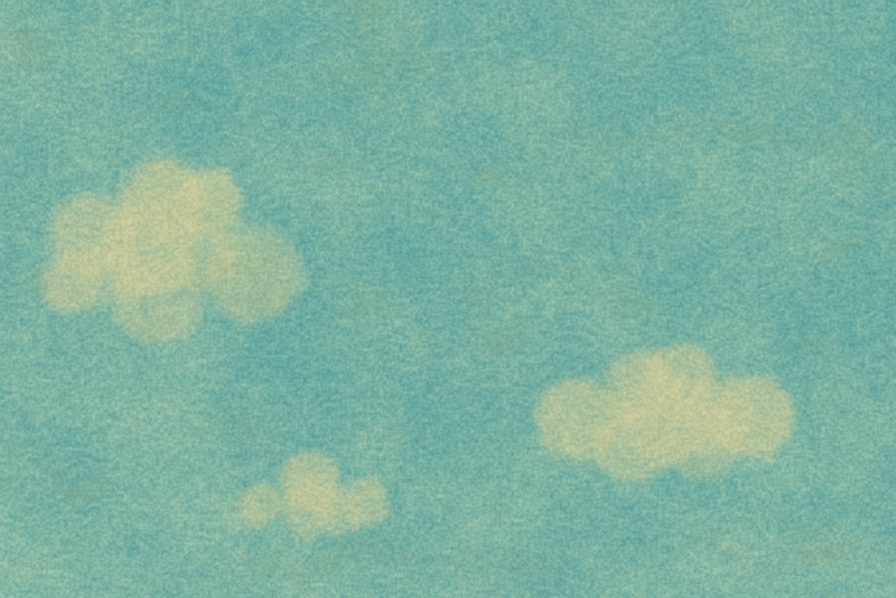
Reproduce this background procedurally as a WebGL 1 fragment shader.

```glsl
precision highp float;
// Three cream clouds on a teal, paper-textured sky. Each cloud is a union of
// translucent puffs built from jittered discs; gradient noise roughens their
// edges and supplies the sky mottling, short fibres and fine paper grain.
uniform vec2 u_resolution;

#define TEAL vec3(0.355, 0.645, 0.630)
#define PALE vec3(0.600, 0.752, 0.645)
#define OLIVE vec3(0.480, 0.650, 0.550)
#define CREAM vec3(0.810, 0.795, 0.595)
#define MOTTLE 0.55
#define FIBRE 0.30
#define GRAIN 0.075
#define EDGE_WOBBLE 0.012
#define EDGE_SOFT 0.010

// Unit gradient pointing in a random direction
vec2 gradient(vec2 cell) {
  vec3 h = fract(cell.xyx * vec3(0.1031, 0.1030, 0.0973));
  h += dot(h, h.yzx + 33.33);
  float angle = 6.2832 * fract((h.x + h.y) * h.z);
  return vec2(cos(angle), sin(angle));
}

float noise(vec2 p) {
  vec2 i = floor(p), f = p - i;
  vec2 u = f * f * f * (f * (f * 6.0 - 15.0) + 10.0);
  vec2 e = vec2(1.0, 0.0);
  float low = mix(dot(gradient(i), f), dot(gradient(i + e), f - e), u.x);
  float high = mix(dot(gradient(i + e.yx), f - e.yx),
                   dot(gradient(i + 1.0), f - 1.0), u.x);
  return mix(low, high, u.y);
}

float fbm(vec2 p) {
  float sum = 0.0, amp = 0.6;
  for (int i = 0; i < 5; i++) {
    sum += amp * noise(p);
    p = mat2(1.6, 1.2, -1.2, 1.6) * p + 17.3;
    amp *= 0.62;
  }
  return sum;
}

// Lay one puff over the cloud cover: disc = centre and radius
void puff(inout float cover, vec2 p, vec3 disc, float opacity) {
  float layers = 0.0;
  for (int i = 0; i < 5; i++) {
    float k = float(i);
    float angle = k * 2.4 + disc.x * 40.0;
    vec2 shift = 0.10 * disc.z * vec2(cos(angle), sin(angle));
    float d = length(p - disc.xy - shift) - disc.z * (0.90 + 0.04 * k);
    layers += 0.2 * (1.0 - smoothstep(-EDGE_SOFT, EDGE_SOFT, d));
  }
  cover = 1.0 - (1.0 - cover) * (1.0 - opacity * layers);
}

float clouds(vec2 p) {
  float c = 0.0;
  // Large cloud, upper left
  puff(c, p, vec3(0.270, 0.660, 0.074), 0.72);
  puff(c, p, vec3(0.350, 0.660, 0.058), 0.65);
  puff(c, p, vec3(0.156, 0.605, 0.070), 0.62);
  puff(c, p, vec3(0.117, 0.525, 0.050), 0.60);
  puff(c, p, vec3(0.250, 0.586, 0.080), 0.65);
  puff(c, p, vec3(0.342, 0.575, 0.056), 0.45);
  puff(c, p, vec3(0.186, 0.541, 0.054), 0.45);
  puff(c, p, vec3(0.264, 0.500, 0.078), 0.50);
  puff(c, p, vec3(0.425, 0.541, 0.082), 0.50);
  // Wide cloud, lower right
  puff(c, p, vec3(0.967, 0.300, 0.070), 0.65);
  puff(c, p, vec3(1.072, 0.353, 0.062), 0.60);
  puff(c, p, vec3(1.139, 0.362, 0.064), 0.65);
  puff(c, p, vec3(1.258, 0.304, 0.072), 0.65);
  puff(c, p, vec3(1.113, 0.300, 0.080), 0.62);
  puff(c, p, vec3(1.195, 0.305, 0.060), 0.50);
  puff(c, p, vec3(1.060, 0.260, 0.068), 0.50);
  puff(c, p, vec3(1.172, 0.262, 0.066), 0.50);
  // Small cloud, bottom centre-left
  puff(c, p, vec3(0.520, 0.195, 0.052), 0.65);
  puff(c, p, vec3(0.438, 0.156, 0.036), 0.55);
  puff(c, p, vec3(0.612, 0.158, 0.040), 0.60);
  puff(c, p, vec3(0.518, 0.150, 0.048), 0.55);
  puff(c, p, vec3(0.566, 0.145, 0.042), 0.45);
  puff(c, p, vec3(0.406, 0.140, 0.034), 0.25);
  return c;
}

void main() {
  vec2 p = gl_FragCoord.xy / u_resolution.y;

  // Paper texture: broad stains, bent fibres and fine tooth
  float stain = fbm(p * 5.0 + 3.0);
  vec2 bend = vec2(noise(p * 14.0), noise(p * 14.0 + 41.0)) * 0.035;
  float fibre = noise((p + bend) * vec2(48.0, 95.0));
  float tooth = noise(p * 150.0) + 0.7 * noise(p * 235.0 + 9.0);

  // Sky: a little paler near the bottom and the left edge
  float paleness = 0.42 + MOTTLE * stain + FIBRE * fibre + 0.22 * tooth;
  paleness += 0.14 * (1.0 - smoothstep(0.0, 0.35, p.y));
  paleness += 0.08 * (1.0 - smoothstep(0.0, 0.5, p.x));
  vec3 color = mix(TEAL, PALE, clamp(paleness, 0.0, 1.0));
  float patches = smoothstep(0.12, 0.45, fbm(p * vec2(4.0, 7.0) + 58.0));
  color = mix(color, OLIVE, 0.40 * patches);

  // Clouds: ragged brush edges and uneven pigment
  vec2 wobble = vec2(fbm(p * 28.0 + 7.0), fbm(p * 28.0 + 83.0));
  float cover = clouds(p + EDGE_WOBBLE * wobble);
  cover *= 0.93 + 0.16 * stain + 0.12 * fibre;
  color = mix(color, CREAM, clamp(cover, 0.0, 1.0));

  // Grain shades sky and clouds alike
  color *= 1.0 + GRAIN * (tooth + 0.4 * fibre);
  gl_FragColor = vec4(clamp(color, 0.0, 1.0), 1.0);
}
```
